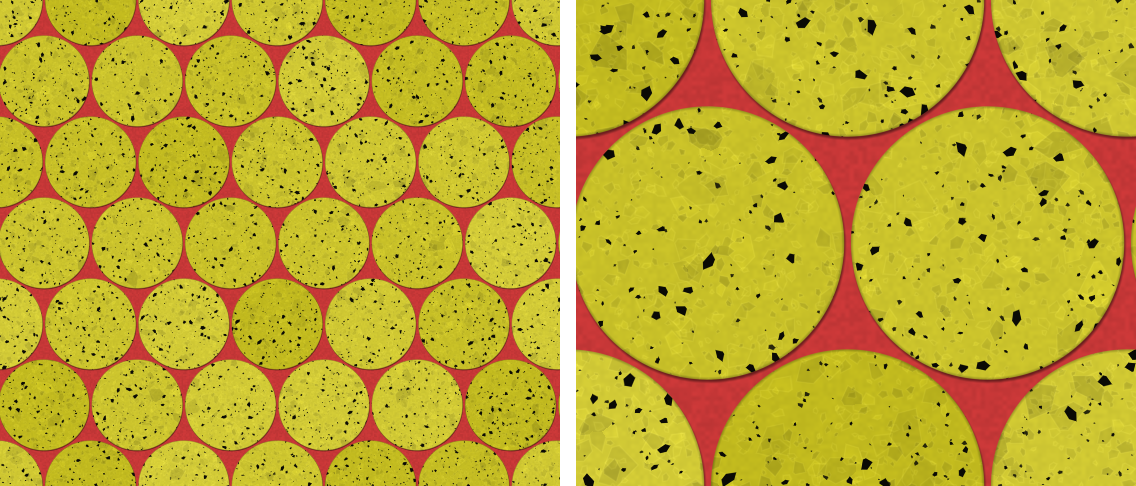
Left: the whole. Right: its middle third, enlarged.
This pattern is drawn by a Shadertoy shader. Its source:

```glsl
// Staggered rows of speckled yellow terrazzo discs set in red grout, six by six.
// The nearest disc is found per point; its wrapped index seeds layers of
// cellular polygon chips, so every disc differs and the sheet tiles.

const float TAU = 6.2832;

vec3 hash3(vec3 p) {
    p = fract(p * vec3(0.1031, 0.1030, 0.0973));
    p += dot(p, p.yxz + 33.33);
    return fract((p.xxy + p.yxx) * p.zyx);
}

// Smooth grain that wraps after "period" cells
float grain(vec2 uv, vec2 period) {
    vec2 g = uv * period, c = floor(g), f = smoothstep(0.0, 1.0, g - c);
    vec2 a = mod(c, period), b = mod(c + 1.0, period);
    float low = mix(hash3(vec3(a, 5.0)).x, hash3(vec3(b.x, a.y, 5.0)).x, f.x);
    float high = mix(hash3(vec3(a.x, b.y, 5.0)).x, hash3(vec3(b, 5.0)).x, f.x);
    return mix(low, high, f.y) - 0.5;
}

// Scattered angular chips: x = signed distance, y = random tone of the closest
vec2 chips(vec2 p, float scale, float seed, float fill, float size) {
    p *= scale;
    vec2 best = vec2(1.0, 0.5);
    for (int j = -1; j <= 1; j++)
    for (int i = -1; i <= 1; i++) {
        vec2 cell = floor(p) + vec2(i, j);
        vec3 place = hash3(vec3(cell, seed));
        float cluster = 1.0 + 0.6 * sin(cell.x * 0.6 + seed) * sin(cell.y * 0.5 + seed * 1.7);
        if (place.z > fill * cluster) continue;

        vec3 form = hash3(vec3(cell, seed + 17.0));
        vec2 d = p - cell - place.xy;
        float turn = TAU * form.x, c = cos(turn), s = sin(turn);
        d = mat2(c, -s, s, c) * d;
        d.x *= mix(0.65, 1.0, form.y);
        float radius = size * mix(0.25, 1.0, form.z * form.z * form.z);

        // Irregular convex polygon from five half-planes
        float edge = -1.0;
        for (int n = 0; n < 5; n++) {
            float k = float(n);
            float angle = TAU * (k + 0.6 * fract(form.y * 7.0 + k * 0.618)) / 5.0;
            float reach = radius * (0.7 + 0.5 * fract(form.x * 9.0 + k * 0.37));
            edge = max(edge, dot(d, vec2(cos(angle), sin(angle))) - reach);
        }
        if (edge < best.x) best = vec2(edge, fract(form.x * 13.0 + form.y * 5.0));
    }
    return vec2(best.x / scale, best.y);
}

float cover(float dist, float soft) {
    return 1.0 - smoothstep(-soft, soft, dist);
}

vec3 terrazzo(vec2 q, float seed, float px) {
    vec3 tint = hash3(vec3(seed, 3.0, 71.0));
    vec3 color = mix(vec3(0.755, 0.725, 0.115), vec3(0.825, 0.795, 0.215), tint.x);

    // Tone-on-tone aggregate, coarse to fine, with faint pale rims
    for (int n = 0; n < 3; n++) {
        float k = float(n);
        vec2 chip = chips(q + k * 0.31, 6.5 * exp2(k * 0.8), seed + 41.0 * k, 0.8, 0.42);
        color *= 1.0 + (chip.y - 0.72) * 0.17 * cover(chip.x, px * 0.7);
        color += vec3(0.035, 0.035, 0.03) * cover(abs(chip.x) - 0.002, px * 0.8);
    }

    // Black specks, large and fine
    float specks = cover(chips(q, 15.0, seed + 131.0, 0.32, 0.28).x, px * 0.6);
    specks = max(specks, 0.85 * cover(chips(q, 30.0, seed + 173.0, 0.1, 0.25).x, px * 0.6));
    return mix(color, vec3(0.04, 0.04, 0.02), specks);
}

void mainImage(out vec4 fragColor, in vec2 fragCoord) {
    vec2 uv = fragCoord / iResolution.xy;
    float px = 6.0 / iResolution.x;
    float rowHeight = iResolution.y / iResolution.x;
    vec2 p = vec2(uv.x * 6.0, uv.y * 6.0 * rowHeight);

    // Nearest disc among the two closest rows; distances in disc pitches
    vec2 local = vec2(9.0), id = vec2(0.0);
    float shadow = 9.0;
    for (int n = 0; n < 2; n++) {
        float row = floor(uv.y * 6.0) + float(n);
        float shift = 0.5 * mod(row, 2.0) - 0.03;
        float column = floor(p.x - shift + 0.5);
        vec2 q = p - vec2(column + shift, row * rowHeight);
        shadow = min(shadow, length(q - vec2(0.004, -0.009)) - 0.488);
        if (dot(q, q) < dot(local, local)) {
            local = q;
            id = mod(vec2(column, row), 6.0);
        }
    }
    float disc = length(local) - 0.488;
    float noise = grain(uv, vec2(384.0, 333.0));

    // Red grout with a thin cast shadow
    vec3 grout = vec3(0.775, 0.215, 0.215) * (1.0 + 0.1 * noise);
    grout *= 1.0 - 0.45 * cover(shadow, 0.007);

    // Disc face with a slightly darkened rim
    vec3 face = terrazzo(local, id.x + 6.0 * id.y, px);
    face *= 1.0 + 0.05 * noise;
    face *= 1.0 - 0.22 * smoothstep(-0.012, 0.0, disc);

    fragColor = vec4(mix(grout, face, cover(disc, px * 0.7)), 1.0);
}
```
